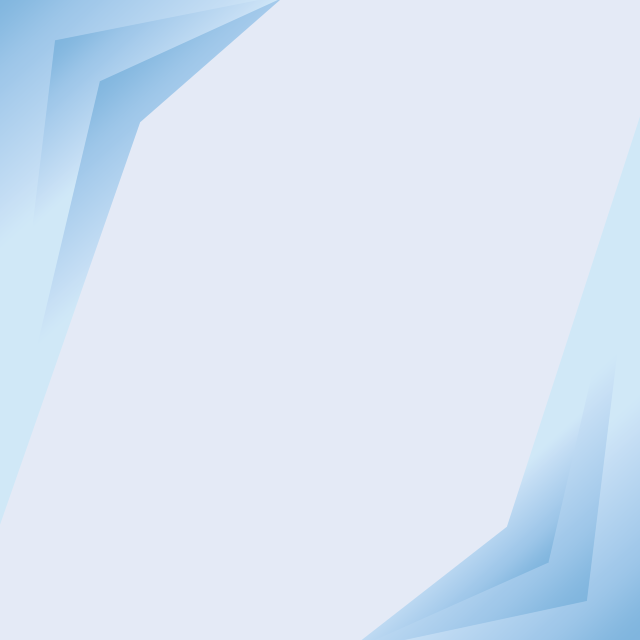
This background is drawn by a three.js fragment shader. Its source:

```glsl
// Pale background with layered, folded blue shards in two opposite corners.
varying vec2 vUv;

// Blue ramp from deep (0) to pale (1).
vec3 blueRamp(float t) {
  vec3 color = mix(vec3(0.50, 0.71, 0.87), vec3(0.64, 0.79, 0.92), smoothstep(0.0, 0.45, t));
  color = mix(color, vec3(0.78, 0.875, 0.96), clamp((t - 0.40) / 0.45, 0.0, 1.0));
  return mix(color, vec3(0.815, 0.91, 0.97), smoothstep(0.82, 1.0, t));
}

// Ramp along the corner's diagonal, between two depths.
vec3 shade(vec2 p, float start, float end) {
  float depth = dot(p, vec2(0.67, 0.742));
  return blueRamp(clamp((depth - start) / (end - start), 0.0, 1.0));
}

// Coverage of the wedge that opens away from the corner, with its
// arms running from the apex through sideEnd and downEnd.
float wedge(vec2 p, vec2 apex, vec2 sideEnd, vec2 downEnd) {
  vec2 side = normalize(sideEnd - apex);
  vec2 down = normalize(downEnd - apex);
  vec2 q = p - apex;
  float inside = min(dot(q, vec2(-side.y, side.x)), dot(q, vec2(down.y, -down.x)));
  return smoothstep(-0.001, 0.001, inside);
}

void main() {
  // Both corners are measured inward from their own tip.
  vec2 topLeft = vec2(vUv.x, 1.0 - vUv.y);
  vec2 bottomRight = 1.0 - topLeft;
  vec3 paper = vec3(0.894, 0.918, 0.965);
  vec3 color;

  if (topLeft.x + topLeft.y < 1.0) {
    // Upper left shards, outermost first.
    vec2 p = topLeft;
    color = shade(p, -0.02, 0.295);
    color = mix(color, shade(p, 0.100, 0.302),
      wedge(p, vec2(0.086, 0.063), vec2(0.404, 0.0), vec2(0.049, 0.368)));
    color = mix(color, shade(p, 0.180, 0.445),
      wedge(p, vec2(0.156, 0.127), vec2(0.434, 0.0), vec2(0.055, 0.553)));
    color = mix(color, paper,
      wedge(p, vec2(0.219, 0.191), vec2(0.4375, 0.0), vec2(0.0, 0.820)));
  } else {
    // Lower right shards, outermost first.
    vec2 p = bottomRight;
    color = shade(p, 0.0, 0.290);
    color = mix(color, shade(p, 0.095, 0.362),
      wedge(p, vec2(0.083, 0.061), vec2(0.368, 0.0), vec2(0.034, 0.460)));
    color = mix(color, shade(p, 0.180, 0.328),
      wedge(p, vec2(0.143, 0.121), vec2(0.414, 0.0), vec2(0.092, 0.342)));
    color = mix(color, paper,
      wedge(p, vec2(0.208, 0.177), vec2(0.435, 0.0), vec2(0.0, 0.818)));
  }

  gl_FragColor = vec4(color, 1.0);
}
```
